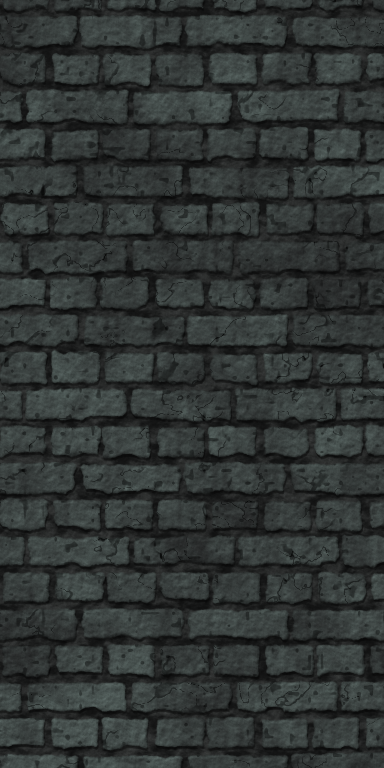
Give the GLSL for this texture, as a WebGL 1 fragment shader.

```glsl
precision highp float;
uniform vec2 u_resolution;

// Layout, in canvas widths (the wall is 1 wide and 2 tall)
const float ROW_HEIGHT = 0.0961;
const float ROW_START = 0.0327;
const float ROW_BOW = 0.012;
const float HEADER_LENGTH = 0.137;
const float HEADER_JOINT = 0.130;
const float STRETCHER_JOINT = 0.203;
const vec2 HALF_GAP = vec2(0.0075, 0.0095);
const float CORNER = 0.008;
const float RAGGED = 0.014;
const float CHIPPING = 0.030;
const float EDGE_SOFTNESS = 0.0025;

// Light and colour
const vec2 LIGHT_STEP = vec2(-0.002, 0.0045);
const float RELIEF = 0.95;
const vec3 MORTAR_DARK = vec3(0.075, 0.078, 0.078);
const vec3 MORTAR_LIGHT = vec3(0.178, 0.185, 0.183);
const vec3 BRICK_DARK = vec3(0.155, 0.163, 0.163);
const vec3 BRICK_LIGHT = vec3(0.295, 0.337, 0.327);

float hash(vec2 p) {
  vec3 q = fract(p.xyx * 0.1031);
  q += dot(q, q.yzx + 33.33);
  return fract((q.x + q.y) * q.z);
}

float noise(vec2 p) {
  vec2 i = floor(p), f = fract(p);
  f = f * f * (3.0 - 2.0 * f);
  float low = mix(hash(i), hash(i + vec2(1.0, 0.0)), f.x);
  float high = mix(hash(i + vec2(0.0, 1.0)), hash(i + 1.0), f.x);
  return mix(low, high, f.y);
}

float fbm(vec2 p) {
  float sum = 0.0, weight = 0.533;
  for (int i = 0; i < 4; i++) {
    sum += weight * noise(p);
    p = mat2(1.6, 1.2, -1.2, 1.6) * p + 7.3;
    weight *= 0.5;
  }
  return sum;
}

// Signed distance to the nearest brick in x, brick identity in yz
vec3 brickAt(vec2 p) {
  float depth = 2.0 - p.y;
  depth -= ROW_BOW * sin(1.5708 * depth) + 0.005 * (noise(p * vec2(5.0, 9.0)) - 0.5);
  float r = (depth - ROW_START) / ROW_HEIGHT;
  float row = floor(r);

  // Stretcher courses alternate with header courses
  float header = mod(row, 2.0);
  float shift = step(1.5, mod(row, 4.0)) * HEADER_LENGTH;
  float joint = mix(STRETCHER_JOINT - shift, HEADER_JOINT, header);
  joint += 0.014 * (hash(vec2(row + 40.0, 3.0)) - 0.5);
  vec2 size = vec2(HEADER_LENGTH * (2.0 - header), ROW_HEIGHT);
  float column = (p.x - joint) / size.x;
  vec2 id = vec2(floor(column), row) + 50.0;

  // Uneven sizes, ragged outline and broken lower edge
  vec2 q = (vec2(fract(column), fract(r)) - 0.5) * size;
  vec2 vary = vec2(hash(id + 11.0), hash(id + 23.0)) - 0.5;
  q -= vary * vec2(0.006, 0.004);
  vec2 halfSize = 0.5 * size - HALF_GAP - 0.004 * vary.yx;
  vec2 d = abs(q) - halfSize + CORNER;
  float dist = length(max(d, 0.0)) + min(max(d.x, d.y), 0.0) - CORNER;
  float lower = smoothstep(0.0, halfSize.y, q.y);
  dist += RAGGED * (fbm(p * 42.0) - 0.5);
  dist += CHIPPING * lower * max(noise(p * 21.0 + 7.0) - 0.5, 0.0);
  return vec3(dist, id);
}

float coverage(float dist) {
  float soft = max(EDGE_SOFTNESS, 0.7 / u_resolution.x);
  return 1.0 - smoothstep(-soft, soft, dist);
}

float height(vec2 p, float dist) {
  return 0.28 * (1.0 - smoothstep(-0.007, 0.004, dist)) + 0.75 * fbm(p * 65.0);
}

void main() {
  vec2 p = gl_FragCoord.xy / u_resolution * vec2(1.0, 2.0);
  vec3 brick = brickAt(p);
  float mask = coverage(brick.x);
  float grain = fbm(p * vec2(85.0, 105.0) + 31.0);
  float stain = fbm(p * 3.2 + 4.0);

  // Brick faces: individual tone, blotches, runs and soot
  float tone = 0.53 + 0.30 * (hash(brick.yz) - 0.5);
  tone += 0.75 * (fbm(p * 14.0) - 0.5) + 0.5 * (grain - 0.5);
  tone += 0.28 * (noise(p * vec2(75.0, 12.0)) - 0.5) + 0.9 * (stain - 0.5);
  vec3 face = mix(BRICK_DARK, BRICK_LIGHT, clamp(tone, 0.0, 1.0));

  // Curling cracks and small pits
  float contour = abs(noise(p * 23.0 + 2.5 * fbm(p * 18.0)) - 0.5);
  float crack = 1.0 - smoothstep(0.012, 0.05, contour);
  crack *= smoothstep(0.48, 0.66, noise(p * 11.0 + 60.0));
  float pit = smoothstep(0.80, 0.93, noise(p * 62.0 + 90.0));
  face *= 1.0 - 0.42 * crack - 0.38 * pit;
  face *= mix(0.80, 1.0, smoothstep(0.0, 0.009, -brick.x));

  // Rough mortar, shaded beneath the bricks
  float clump = fbm(p * vec2(32.0, 55.0) + 17.0);
  vec3 mortar = mix(MORTAR_DARK, MORTAR_LIGHT, smoothstep(0.25, 0.75, clump));
  float overhang = coverage(brickAt(p + vec2(-0.002, 0.007)).x);
  mortar *= (1.0 - 0.38 * overhang) * (0.8 + 0.4 * grain);

  // Relief lit from above
  vec2 lit = p + LIGHT_STEP;
  float slope = height(p, brick.x) - height(lit, brickAt(lit).x);
  vec3 color = mix(mortar, face, mask) * (1.0 + clamp(RELIEF * slope, -0.4, 0.4));
  gl_FragColor = vec4(color, 1.0);
}
```
